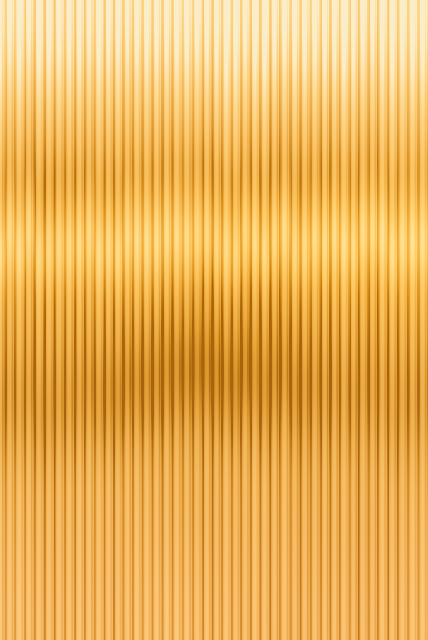
Reproduce this texture procedurally as a WebGL 1 fragment shader.

```glsl
precision highp float;
// Golden corrugated sheet: about 44 narrow vertical ribs with dark grooves.
// Soft horizontal bands of light set a tone, each rib's profile offsets it,
// and a bronze-to-cream ramp turns the sum into colour.
uniform vec2 u_resolution;

const float RIBS = 43.6;        // ribs across the full width
const float FIRST_GROOVE = 0.6; // first groove, in rib widths from the left

const vec3 BRONZE = vec3(0.66, 0.39, 0.05);
const vec3 OCHRE  = vec3(0.84, 0.57, 0.16);
const vec3 AMBER  = vec3(0.93, 0.68, 0.30);
const vec3 GOLD   = vec3(0.98, 0.77, 0.42);
const vec3 STRAW  = vec3(0.99, 0.85, 0.56);
const vec3 CREAM  = vec3(0.99, 0.93, 0.79);

float hash(float n) {
  return fract(sin(n * 12.99 + 4.1) * 4375.85);
}

float bell(float d, float width) {
  return exp(-d * d / (width * width));
}

// Smooth-edged line of the given half width.
float line(float d, float width, float blur) {
  return 1.0 - smoothstep(width - blur, width + blur, abs(d));
}

// Slow unevenness from layered sines, roughly -1 to 1.
float drift(vec2 p) {
  return 0.5 * sin(p.x * 5.3 + p.y * 3.1 + 0.7)
       + 0.3 * sin(p.x * 11.7 - p.y * 7.3 + 2.0)
       + 0.2 * sin(p.x * 19.0 + p.y * 13.0);
}

vec3 metalRamp(float tone) {
  float t = clamp(tone, 0.0, 1.0) * 5.0;
  vec3 c = mix(BRONZE, OCHRE, clamp(t, 0.0, 1.0));
  c = mix(c, AMBER, clamp(t - 1.0, 0.0, 1.0));
  c = mix(c, GOLD, clamp(t - 2.0, 0.0, 1.0));
  c = mix(c, STRAW, clamp(t - 3.0, 0.0, 1.0));
  return mix(c, CREAM, clamp(t - 4.0, 0.0, 1.0));
}

// Broad reflections: pale top, bright middle band, dark band below it.
float bandLight(vec2 p) {
  float tone = 0.50 + 0.05 * smoothstep(0.22, 0.0, p.y);
  tone += 0.56 * smoothstep(0.70, 1.0, p.y);
  tone -= 0.03 * bell(p.y - 0.735, 0.035);
  tone += 0.27 * bell(p.y - 0.618, 0.06);
  float depth = 0.15 + 0.14 * bell(p.x - 0.45, 0.3);
  float center = 0.395 + 0.02 * sin(p.x * 7.0 - 2.0);
  tone -= depth * bell(p.y - center, 0.095);
  return tone + 0.035 * drift(p);
}

// Tone offset over one rib; f runs 0 to 1 from groove to groove.
float ribProfile(float f, float blur, float fine, float strength, float fold) {
  float d = min(f, 1.0 - f);
  float groove = line(d, mix(0.13, 0.10, fine), blur);
  float slope = bell(d, 0.24);
  float crest = line(f - 0.40, 0.17, blur);
  float crease = line(f - 0.70, 0.07, blur);
  return 0.07 * crest - fold * crease
       - strength * (0.30 * groove + 0.09 * slope);
}

void main() {
  vec2 p = gl_FragCoord.xy / u_resolution;

  // Rib coordinates, with slightly uneven spacing
  float x = p.x * RIBS - FIRST_GROOVE + 0.07 * sin(p.x * 23.0);
  float id = floor(x);
  float f = x - id;
  float blur = clamp(RIBS / u_resolution.x * 0.5, 0.02, 0.1);

  // Each rib catches the bands at its own height and brightness
  float shift = (hash(id) - 0.5) * 0.035;
  float tone = bandLight(p + vec2(0.0, shift));
  tone += (hash(id + 57.0) - 0.5) * 0.05;

  // Grooves are finer at the foot; creases vary from rib to rib
  float fine = smoothstep(0.45, 0.2, p.y);
  float strength = 0.75 + 0.4 * hash(id + 19.0);
  strength *= 1.0 + 0.15 * bell(p.y - 0.5, 0.16);
  float fold = 0.06 + 0.12 * hash(id + 83.0);
  tone += ribProfile(f, blur, fine, strength, fold);

  // Richer yellow in the middle band, peachy warmth at the foot
  vec3 color = metalRamp(tone);
  float rich = bell(p.y - 0.61, 0.14) * (0.7 + 0.3 * p.x);
  color += rich * vec3(0.015, 0.005, -0.06);
  color += smoothstep(0.4, 0.0, p.y) * vec3(0.005, -0.005, 0.025);

  gl_FragColor = vec4(clamp(color, 0.0, 1.0), 1.0);
}
```
